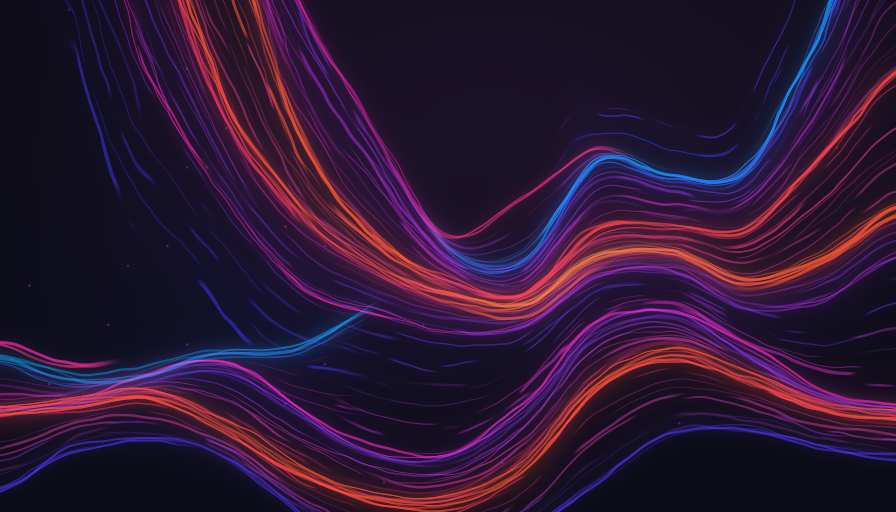
This background is drawn by a WebGL 2 fragment shader. Its source:

```glsl
#version 300 es
precision highp float;
uniform vec2 u_resolution;
out vec4 outColor;

const vec3 NIGHT = vec3(.024, .030, .052);
const vec3 PLUM = vec3(.075, .05, .11);
const vec3 CYAN = vec3(.05, .62, .95);
const vec3 BLUE = vec3(.14, .18, .85);
const vec3 VIOLET = vec3(.40, .13, .75);
const vec3 MAGENTA = vec3(.82, .11, .55);
const vec3 ROSE = vec3(.95, .17, .32);
const vec3 ORANGE = vec3(1., .34, .14);
const vec3 GOLD = vec3(1., .64, .18);
const float WOBBLE = .016;
const float RIPPLE = .004;
const float GLOW = .038;
const float GLOW_FALLOFF = 70.;
const float EXPOSURE = 1.5;
const float SPARK_CELLS = 26.;

// Guide heights, evenly spaced from left to right
const float CREST[13] = float[13](2.6, 2.14, 1.73, 1.34, 1., .749, .516, .493, .687, .658, .676, .943, 1.365);
const float EMBER[13] = float[13](2.37, 1.96, 1.55, 1.16, .744, .543, .452, .422, .548, .555, .553, .692, .858);
const float FLAME[13] = float[13](2.14, 1.75, 1.205, .806, .589, .479, .42, .402, .493, .505, .447, .493, .589);
const float HEM[13] = float[13](1.75, 1.3, .863, .612, .445, .388, .349, .361, .457, .47, .402, .411, .498);
const float STREAM[13] = float[13](.297, .258, .274, .308, .322, .402, .5, .5, .5, .5, .5, .5, .5);
const float SWELL[13] = float[13](.201, .217, .265, .283, .201, .121, .11, .201, .361, .388, .315, .235, .205);
const float LAVA[13] = float[13](.196, .212, .228, .167, .08, .025, .018, .087, .247, .308, .258, .205, .187);
const float DEEP[13] = float[13](.046, .121, .142, .105, 0., -.096, -.119, -.046, .059, .151, .162, .128, .105);

vec2 p;
float x, aspect;

float hash(vec2 q) { return fract(sin(dot(q, vec2(127.1, 311.7))) * 43758.5453); }

float noise(vec2 q) {
  vec2 i = floor(q), f = fract(q);
  f = f * f * (3. - 2. * f);
  return mix(mix(hash(i), hash(i + vec2(1, 0)), f.x),
             mix(hash(i + vec2(0, 1)), hash(i + 1.), f.x), f.y);
}

float bump(float center, float width) {
  float d = (x - center) / width;
  return exp(-d * d);
}

float window(float a, float b) {
  return smoothstep(a - .03, a + .03, x) * (1. - smoothstep(b - .03, b + .03, x));
}

// Smooth curve through the knots: height and slope
vec2 guide(float g[13]) {
  float s = clamp(x, 0., .9999) * 12., f = fract(s);
  int i = int(s);
  float a = g[max(i - 1, 0)], b = g[i], c = g[i + 1], d = g[min(i + 2, 12)];
  float k1 = .5 * (c - a), k2 = a - 2.5 * b + 2. * c - .5 * d, k3 = .5 * (d - a) + 1.5 * (b - c);
  return vec2(b + f * (k1 + f * (k2 + f * k3)), (k1 + f * (2. * k2 + 3. * f * k3)) * 12. / aspect);
}

// Shift a guide along its normal
vec2 offset(vec2 c, float amount) { return c + vec2(amount * length(vec2(1, c.y)), 0); }

// Glowing strands between two guides; a high gap breaks them into dashes
vec3 bundle(vec2 top, vec2 low, int count, float seed, vec3 topColor, vec3 lowColor, float gap) {
  vec3 sum = vec3(0);
  float room = min(1., abs(top.x - low.x) / (.003 * float(count)));
  for (int i = 0; i < count; i++) {
    vec2 id = vec2(i, seed), shift = id * vec2(7.3, 3.1);
    float t = (float(i) + hash(id)) / float(count);
    vec2 c = mix(top, low, t);
    float d = (p.y - c.x) / length(vec2(1, c.y));
    d = abs(d + WOBBLE * (noise(p * 8. + shift) - .5) + RIPPLE * (noise(p * 30. + shift) - .5));
    float width = mix(.0007, .0029, pow(hash(id + 4.7), 2.));
    float core = clamp((width - d) * u_resolution.y + .5, 0., 1.);
    core *= smoothstep(gap, gap + .2, noise(p * (4. + 40. * gap * gap) + shift.yx));
    float tint = clamp(t + .5 * hash(id + 9.2) - .25, 0., 1.);
    sum += mix(topColor, lowColor, tint) * (core * mix(.3, 1.4, hash(id + 2.3)) + GLOW * exp(-d * GLOW_FALLOFF));
  }
  return sum * room;
}

// Tight bundle along one guide
vec3 ribbon(vec2 c, float spread, int count, float seed, vec3 a, vec3 b) {
  return bundle(offset(c, spread), offset(c, -spread), count, seed, a, b, .15);
}

void main() {
  vec2 uv = gl_FragCoord.xy / u_resolution;
  aspect = u_resolution.x / u_resolution.y;
  x = uv.x;
  p = vec2(x * aspect, uv.y);
  vec2 crest = guide(CREST), ember = guide(EMBER), flame = guide(FLAME), hem = guide(HEM);
  vec2 stream = guide(STREAM), swell = guide(SWELL), lava = guide(LAVA), deep = guide(DEEP);
  float rise = .12 * bump(.583, .065), arcMask = window(.475, .69);
  vec2 arc = crest + rise * vec2(1, -2. * (x - .583) / (.065 * .065 * aspect));
  float right = smoothstep(.46, .53, x), left = 1. - smoothstep(.36, .42, x);
  // Background haze
  vec2 high = uv - vec2(.55, .75), mist = uv - vec2(.27, .33);
  vec3 col = mix(NIGHT, PLUM, exp(-4. * dot(high, high))) + .04 * BLUE * exp(-18. * dot(mist, mist));
  // Upper sheet
  vec3 edge = mix(MAGENTA, CYAN, right), indigo = mix(VIOLET, BLUE, .5);
  col += .42 * bundle(crest, ember, 20, 1., mix(VIOLET, BLUE, .5 * right), MAGENTA, .36);
  col += .42 * bundle(ember, flame, 12, 2., mix(ORANGE, MAGENTA, .6 * right), mix(ROSE, VIOLET, .4), .36);
  col += .42 * bundle(flame, hem, 14, 3., MAGENTA, indigo, .36);
  col += .3 * arcMask * bundle(arc, crest, 6, 4., MAGENTA, VIOLET, .36);
  col += .7 * arcMask * ribbon(arc, .005, 3, 5., ROSE, MAGENTA);
  col += mix(.4, .95, right) * ribbon(crest, .009, 5, 6., edge, mix(edge, BLUE, .4 * right));
  col += .7 * ribbon(ember, .007, 4, 7., ORANGE, mix(ORANGE, ROSE, right));
  col += .85 * ribbon(flame, .014, 7, 8., mix(ORANGE, GOLD, bump(.65, .13)), mix(ROSE, ORANGE, right));
  col += .6 * ribbon(hem, .006, 3, 9., MAGENTA, mix(MAGENTA, VIOLET, right));
  // Loose threads and dashes
  col += .45 * left * bundle(hem, offset(hem, -.13), 6, 10., VIOLET, BLUE, .36);
  col += .5 * window(.63, .89) * bundle(offset(crest, .1), offset(crest, .03), 4, 11., VIOLET, BLUE, .52);
  col += .36 * (1. - left) * bundle(hem, swell, 11, 12., BLUE, MAGENTA, .45);
  // Lower sheet
  col += .4 * left * bundle(stream, swell, 9, 13., VIOLET, MAGENTA, .36);
  col += .42 * bundle(swell, lava, 14, 14., VIOLET, ROSE, .34);
  col += .38 * bundle(lava, deep, 12, 15., ROSE, indigo, .38);
  col += .85 * window(-.1, .4) * ribbon(stream, .009, 5, 16., CYAN, CYAN);
  col += .7 * window(-.1, .11) * ribbon(offset(stream, .03), .004, 2, 17., MAGENTA, ROSE);
  col += .7 * ribbon(swell, .01, 5, 18., MAGENTA, indigo);
  col += .85 * ribbon(lava, .013, 7, 19., ORANGE, mix(ORANGE, ROSE, .4));
  col += .55 * ribbon(deep, .006, 3, 20., VIOLET, BLUE);
  // Sparks
  vec2 cell = floor(p * SPARK_CELLS), local = fract(p * SPARK_CELLS) - .5;
  float spark = step(.96, hash(cell + 8.1)) * (1. - smoothstep(.02, .09, length(local)));
  col += .4 * spark * step(uv.y, crest.x) * step(deep.x, uv.y) * mix(ROSE, VIOLET, hash(cell));
  // Exposure that keeps the hue
  float peak = max(col.r, max(col.g, col.b));
  outColor = vec4(col * (1. - exp(-EXPOSURE * peak)) / peak, 1);
}
```
